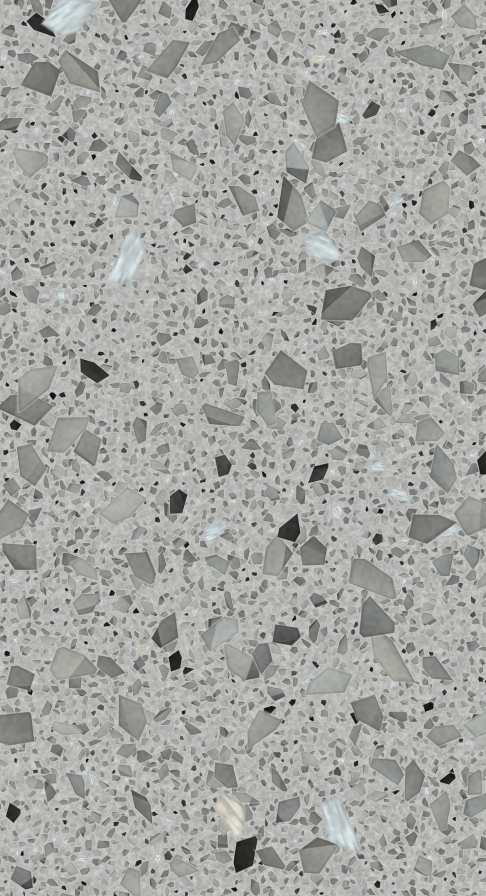
A WebGL 2 fragment shader for this texture:

```glsl
#version 300 es
precision highp float;
// Speckled grey engineered stone: angular chips and fine grains in a pale matrix.

#define MATRIX_LOW 0.625
#define MATRIX_HIGH 0.80
#define RIM_TONE 0.77
#define DARK_SHARE 0.10
#define SHELL_SHARE 0.03
#define CHIP_CELL 0.104
#define PEBBLE_CELL 0.045
#define GRAIN_CELL 0.0205
#define STONE_TINT vec3(1.0, 1.003, 0.967)
#define MATRIX_TINT vec3(1.0, 1.0, 0.995)

uniform vec2 u_resolution;
out vec4 fragColor;

const float TAU = 6.2831853;

vec3 hash3(vec2 p) {
    vec3 h = fract(p.xyx * vec3(0.1031, 0.1030, 0.0973));
    h += dot(h, h.yxz + 33.33);
    return fract((h.xxy + h.yzz) * h.zyx);
}

float valueNoise(vec2 p) {
    vec2 i = floor(p), f = fract(p);
    f = f * f * (3.0 - 2.0 * f);
    float low = mix(hash3(i).x, hash3(i + vec2(1, 0)).x, f.x);
    float high = mix(hash3(i + vec2(0, 1)).x, hash3(i + vec2(1, 1)).x, f.x);
    return mix(low, high, f.y);
}

vec2 direction(float angle) {
    return vec2(cos(angle), sin(angle));
}

// Irregular convex polygon cut by five random half planes
float shardDistance(vec2 q, vec2 id) {
    float d = length(q) - 1.35;
    for (int i = 0; i < 5; i++) {
        vec3 h = hash3(id + float(i) * 17.0 + 211.0);
        float angle = (float(i) + 0.8 * h.x) * TAU / 5.0;
        d = max(d, dot(q, direction(angle)) - mix(0.55, 1.0, h.y));
    }
    return d;
}

// Mottled binder with thin pale veins
vec3 matrixColor(vec2 p) {
    float mottle = 0.5 * valueNoise(p * 230.0) + 0.5 * valueNoise(p * 115.0 + 40.0);
    float vein = 1.0 - abs(2.0 * valueNoise(p * 85.0 + 90.0) - 1.0);
    float tone = mix(MATRIX_LOW, MATRIX_HIGH, mottle);
    return (tone + 0.04 * smoothstep(0.75, 1.0, vein)) * MATRIX_TINT;
}

// Surface of one stone: slope, broken facet, worn edge and streaks
vec3 stoneColor(vec2 q, vec2 p, float depth, vec3 traits, bool dark, float soft) {
    float tone = dark ? mix(0.08, 0.36, traits.x) : mix(0.46, 0.69, traits.x);
    vec3 tint = mix(STONE_TINT, vec3(0.97, 1.01, 1.0), 0.6 * step(0.8, traits.y));
    if (!dark && traits.z < SHELL_SHARE) {
        tone = 0.72 + 0.2 * valueNoise(q * vec2(2.0, 6.0) + traits.xy * 50.0);
        tint = mix(vec3(1.0, 0.98, 0.92), vec3(0.95, 1.0, 1.01), step(0.35, traits.y));
    }
    float facet = smoothstep(-soft, soft, dot(q, direction(traits.y * TAU)) - 0.4);
    tone *= 1.0 - 0.38 * facet * traits.z * traits.z;
    tone *= 1.0 - 0.12 * smoothstep(-0.2, 0.0, depth);
    tone += 0.035 * q.y + 0.05 * (valueNoise(p * 130.0 + 12.0) - 0.5);
    return max(tone, 0.05) * tint;
}

// Lays one size class of stones over the surface, one candidate per cell
vec3 scatterStones(vec3 color, vec2 p, float cell, vec2 radii, float density, float seed) {
    float aa = 0.75 / u_resolution.x;
    vec2 home = floor(p / cell);
    for (int y = -1; y <= 1; y++) {
        for (int x = -1; x <= 1; x++) {
            vec2 id = home + vec2(x, y) + seed;
            vec3 place = hash3(id), form = hash3(id + 57.0), traits = hash3(id + 131.0);
            if (place.z > density) continue;
            bool dark = form.z < DARK_SHARE;
            float radius = mix(radii.x, radii.y, form.x) * (dark ? 0.7 : 1.0);
            vec2 q = (p - (id - seed + 0.15 + 0.7 * place.xy) * cell) / radius;
            if (dot(q, q) > 9.0) continue;
            vec2 axis = direction(form.y * TAU);
            float stretch = mix(1.0, 1.45, fract(form.z * 7.0));
            q = vec2(dot(q, axis), dot(q, vec2(-axis.y, axis.x)));
            q *= vec2(1.0 / stretch, stretch);
            float depth = shardDistance(q, id);
            float d = depth * radius;
            float rim = 1.0 - smoothstep(0.001, 0.0045, d);
            color = mix(color, RIM_TONE * MATRIX_TINT, 0.5 * rim);
            vec3 stone = stoneColor(q, p, depth, traits, dark, aa / radius);
            color = mix(color, stone, 1.0 - smoothstep(-aa, aa, d));
        }
    }
    return color;
}

void main() {
    vec2 p = gl_FragCoord.xy / u_resolution.x;
    vec3 color = matrixColor(p);
    color = scatterStones(color, p, GRAIN_CELL, vec2(0.0045, 0.0095), 0.88, 300.0);
    color = scatterStones(color, p, PEBBLE_CELL, vec2(0.009, 0.018), 0.5, 500.0);
    color = scatterStones(color, p, CHIP_CELL, vec2(0.022, 0.046), 0.6, 700.0);
    fragColor = vec4(color, 1.0);
}
```
